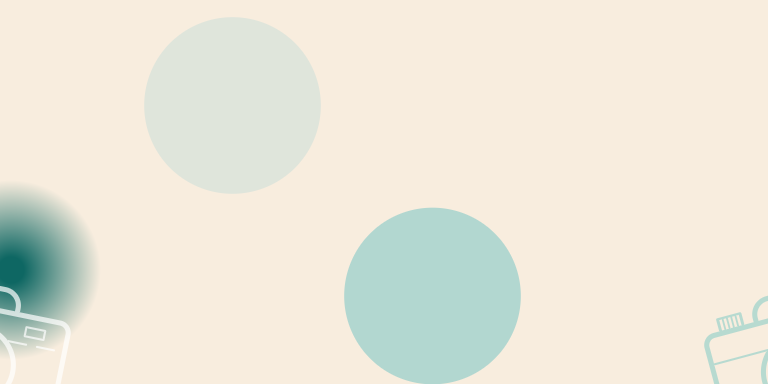
Write a WebGL 2 fragment shader that draws this background.

```glsl
#version 300 es
precision highp float;

uniform vec2 u_resolution;
out vec4 fragColor;

// Colours
const vec3 CREAM = vec3(0.973, 0.929, 0.871);
const vec3 SAGE = vec3(0.875, 0.898, 0.859);
const vec3 AQUA = vec3(0.698, 0.843, 0.816);
const vec3 DEEP_TEAL = vec3(0.055, 0.404, 0.388);
const vec3 LINE_WHITE = vec3(1.0);
const vec3 LINE_AQUA = vec3(0.718, 0.855, 0.816);
const float WHITE_OPACITY = 0.7;

// Layout, in units of the canvas height
const float DISC_RADIUS = 0.23;
const vec2 SAGE_CENTER = vec2(0.6055, 0.7253);
const vec2 AQUA_CENTER = vec2(1.1263, 0.2292);
const vec2 GLOW_CENTER = vec2(0.0286, 0.2969);
const float GLOW_CORE = 0.034;
const float GLOW_RADIUS = 0.234;
const vec2 LEFT_CORNER = vec2(0.1823, 0.1536);
const vec2 RIGHT_CORNER = vec2(1.8346, 0.1198);
const float LEFT_TILT = -0.2;
const float RIGHT_TILT = 0.262;

// Camera proportions
const float STROKE = 0.0066;
const float THIN_STROKE = 0.0027;
const vec2 BODY_HALF = vec2(0.222, 0.155);
const vec2 LENS_CENTER = vec2(0.222, -0.151);
const float LENS_RADIUS = 0.1;
const float SEAM_Y = -0.073;
const vec2 KNOB_CENTER = vec2(0.0755, 0.021);
const vec2 KNOB_HALF = vec2(0.034, 0.02);
const float RIDGE_STEP = 0.0115;

float pixel;

float cover(float d) {
    return clamp(0.5 - d / pixel, 0.0, 1.0);
}

float roundBox(vec2 p, vec2 halfSize, float radius) {
    vec2 q = abs(p) - halfSize + radius;
    return length(max(q, 0.0)) + min(max(q.x, q.y), 0.0) - radius;
}

float outline(float d, float halfWidth) {
    return abs(d) - halfWidth;
}

// Horizontal capsule from x0 to x1
float dash(vec2 p, float x0, float x1, float y) {
    return length(p - vec2(clamp(p.x, x0, x1), y)) - THIN_STROKE;
}

vec2 cameraFrame(vec2 p, vec2 corner, float tilt, float side) {
    float c = cos(tilt), s = sin(tilt);
    vec2 d = p - corner;
    return vec2(side * (c * d.x + s * d.y), c * d.y - s * d.x);
}

// Body, handle and lens; x runs inward from the outer top corner
float cameraShape(vec2 q) {
    float body = outline(roundBox(q - vec2(BODY_HALF.x, -BODY_HALF.y), BODY_HALF, 0.026), STROKE);
    float handle = outline(roundBox(q - vec2(0.222, 0.0), vec2(0.081, 0.057), 0.042), STROKE);
    float lens = outline(length(q - LENS_CENTER) - LENS_RADIUS, STROKE);
    return min(min(body, max(handle, -q.y)), lens);
}

float viewfinderDetails(vec2 q) {
    float finder = outline(roundBox(q - vec2(0.085, -0.04), vec2(0.025, 0.012), 0.001), THIN_STROKE);
    float dashes = min(dash(q, 0.028, 0.073, SEAM_Y), dash(q, 0.102, 0.15, SEAM_Y));
    return min(finder, dashes);
}

float knobDetails(vec2 q) {
    vec2 k = q - KNOB_CENTER;
    float knob = roundBox(k, KNOB_HALF, 0.004);
    float slitX = abs(fract(k.x / RIDGE_STEP + 0.5) - 0.5) * RIDGE_STEP;
    float slit = max(slitX - 0.0033, roundBox(k, KNOB_HALF - 0.006, 0.001));
    float seam = max(dash(q, 0.0, 0.444, SEAM_Y), LENS_RADIUS - length(q - LENS_CENTER));
    return min(max(knob, -slit), seam);
}

void main() {
    pixel = 1.0 / u_resolution.y;
    vec2 p = gl_FragCoord.xy * pixel;

    // Flat discs
    vec3 color = CREAM;
    color = mix(color, SAGE, cover(length(p - SAGE_CENTER) - DISC_RADIUS));
    color = mix(color, AQUA, cover(length(p - AQUA_CENTER) - DISC_RADIUS));

    // Radial glow
    float fade = (GLOW_RADIUS - length(p - GLOW_CENTER)) / (GLOW_RADIUS - GLOW_CORE);
    color = mix(color, DEEP_TEAL, clamp(fade, 0.0, 1.0));

    // Line cameras in the lower corners
    vec2 left = cameraFrame(p, LEFT_CORNER, LEFT_TILT, -1.0);
    vec2 right = cameraFrame(p, RIGHT_CORNER, RIGHT_TILT, 1.0);
    float leftLines = min(cameraShape(left), viewfinderDetails(left));
    float rightLines = min(cameraShape(right), knobDetails(right));
    color = mix(color, LINE_WHITE, WHITE_OPACITY * cover(leftLines));
    color = mix(color, LINE_AQUA, cover(rightLines));

    fragColor = vec4(color, 1.0);
}
```
